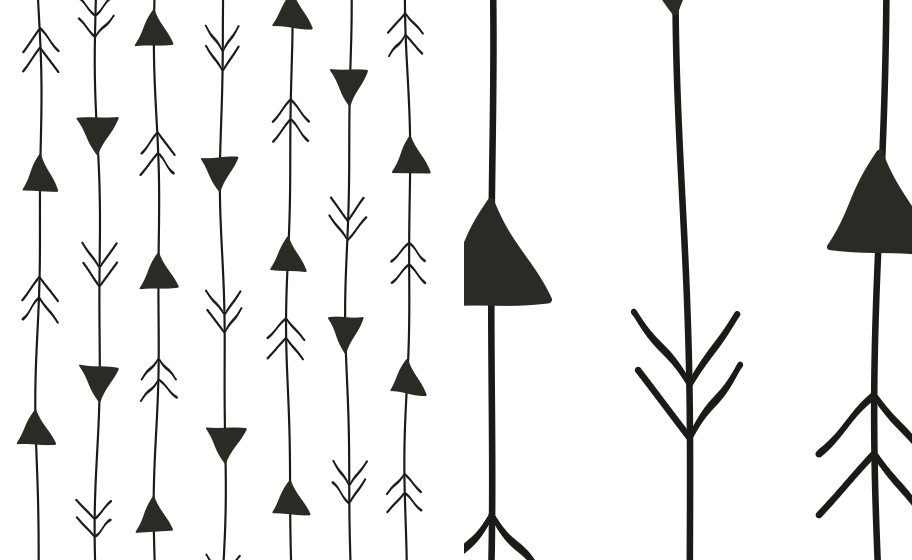
Left, the full canvas; right, a detail of the centre.
A Shadertoy shader for this pattern:

```glsl
// Seven hand-drawn arrow strands, alternately pointing up and down.
// Each strand is a wavering stem with solid heads and paired feather chevrons,
// placed at a regular pitch and varied by hashes; all shapes are distances.

const float CANVAS_HEIGHT = 768.0;   // design units from bottom to top
const float COLUMN_PITCH = 86.0;
const float STROKE_RADIUS = 1.5;
const vec3 PAPER = vec3(1.0);
const vec3 STROKE_INK = vec3(0.10, 0.10, 0.09);
const vec3 HEAD_INK = vec3(0.17, 0.17, 0.15);

// Per strand: first head, head pitch, first feather, feather pitch (from top)
const vec4 STRANDS[7] = vec4[7](
    vec4(237, 350, 52, 342), vec4(186, 340, 36, 344),
    vec4(38, 334, 196, 310), vec4(238, 372, 84, 360),
    vec4(14, 335, 150, 300), vec4(121, 338, 316, 362),
    vec4(211, 306, 33, 315));

float hash(vec2 p) {
    vec3 q = fract(p.xyx * vec3(0.1031, 0.1030, 0.0973));
    q += dot(q, q.yzx + 33.33);
    return fract((q.x + q.y) * q.z);
}

// Random vector in -1..1
vec2 jitter(vec2 seed) {
    return 2.0 * vec2(hash(seed), hash(seed + 17.3)) - 1.0;
}

float segmentDistance(vec2 p, vec2 a, vec2 b) {
    vec2 ab = b - a;
    return length(p - a - ab * clamp(dot(p - a, ab) / dot(ab, ab), 0.0, 1.0));
}

// Signed distance to a triangle with clockwise corners
float triangleDistance(vec2 p, vec2 a, vec2 b, vec2 c) {
    float edge = min(segmentDistance(p, a, b),
                 min(segmentDistance(p, b, c), segmentDistance(p, c, a)));
    vec2 ab = b - a, bc = c - b, ca = a - c;
    float side = min(ab.y * (p.x - a.x) - ab.x * (p.y - a.y),
                 min(bc.y * (p.x - b.x) - bc.x * (p.y - b.y),
                     ca.y * (p.x - c.x) - ca.x * (p.y - c.y)));
    return side > 0.0 ? -edge : edge;
}

float stemCenter(float column, float y) {
    float phase = 6.2832 * hash(vec2(column, 4.7));
    float home = 48.0 + COLUMN_PITCH * column + 5.0 * cos(1.5708 * column);
    return home + 3.5 * sin(y / 120.0 + phase) + 1.2 * sin(y / 47.0 + 2.0 * phase);
}

// Arrowhead pointing to +y, with uneven corners and slightly bowed sides
float headDistance(vec2 p, vec2 seed) {
    float bow = 1.6 * (2.0 * hash(seed + 8.1) - 1.0);
    p += vec2(1.2 * sin(p.y * 0.12), bow * sin(p.x * 0.11));
    vec2 tip = vec2(0.0, 23.0 + 2.0 * hash(seed));
    vec2 right = vec2(25.0, -22.0) + vec2(3.0, 3.5) * jitter(seed + 2.0);
    vec2 left = vec2(-25.0, -22.0) + vec2(3.0, 3.5) * jitter(seed + 5.0);
    return triangleDistance(p, tip, right, left) - 1.5;
}

// Two chevrons with gently curved arms trailing towards -y
float featherDistance(vec2 p, vec2 seed) {
    float nearest = 1e4;
    float gap = 24.0 + 6.0 * hash(seed + 3.0);
    float drop = 24.0 + 10.0 * hash(seed + 6.0);
    for (int k = 0; k < 4; k++) {
        float side = (k % 2 == 0) ? 1.0 : -1.0;
        float row = (k < 2) ? 0.5 : -0.5;
        vec2 q = vec2(p.x * side, p.y - gap * row);
        vec2 wander = jitter(seed + float(k) * 2.9);
        vec2 end = vec2(23.5, -drop) + vec2(2.0, 3.0) * wander;
        q.y -= 1.8 * wander.y * sin(6.2832 * clamp(q.x / end.x, 0.0, 1.0));
        nearest = min(nearest, segmentDistance(q, vec2(0.0), end));
    }
    return nearest - STROKE_RADIUS;
}

float coverage(float d, float pixel) {
    return clamp(0.5 - d / pixel, 0.0, 1.0);
}

void mainImage(out vec4 fragColor, in vec2 fragCoord) {
    float pixel = CANVAS_HEIGHT / iResolution.y;
    vec2 p = fragCoord * pixel;
    float column = clamp(floor((p.x - 5.0) / COLUMN_PITCH), 0.0, 6.0);
    int strandIndex = int(column);
    vec4 strand = STRANDS[strandIndex];
    float direction = (strandIndex % 2 == 0) ? 1.0 : -1.0;

    // Stem
    float strokes = abs(p.x - stemCenter(column, p.y)) - STROKE_RADIUS;
    float heads = 1e4;

    // Heads and feathers; every fourth strand ends on a bare stem
    int featherCount = (strandIndex % 4 == 0) ? 2 : 3;
    for (int k = 0; k < 3; k++) {
        vec2 seed = vec2(column * 7.0 + 1.0, float(k) * 11.0 + 3.0);
        float headY = CANVAS_HEIGHT - strand.x - strand.y * float(k);
        vec2 headPoint = p - vec2(stemCenter(column, headY), headY);
        heads = min(heads, headDistance(headPoint * vec2(1.0, direction), seed));

        if (k >= featherCount) continue;
        float featherY = CANVAS_HEIGHT - strand.z - strand.w * float(k);
        vec2 featherPoint = p - vec2(stemCenter(column, featherY), featherY);
        strokes = min(strokes, featherDistance(featherPoint * vec2(1.0, direction), seed + 41.0));
    }

    vec3 color = mix(PAPER, STROKE_INK, coverage(strokes, pixel));
    color = mix(color, HEAD_INK, coverage(heads, pixel));
    fragColor = vec4(color, 1.0);
}
```
